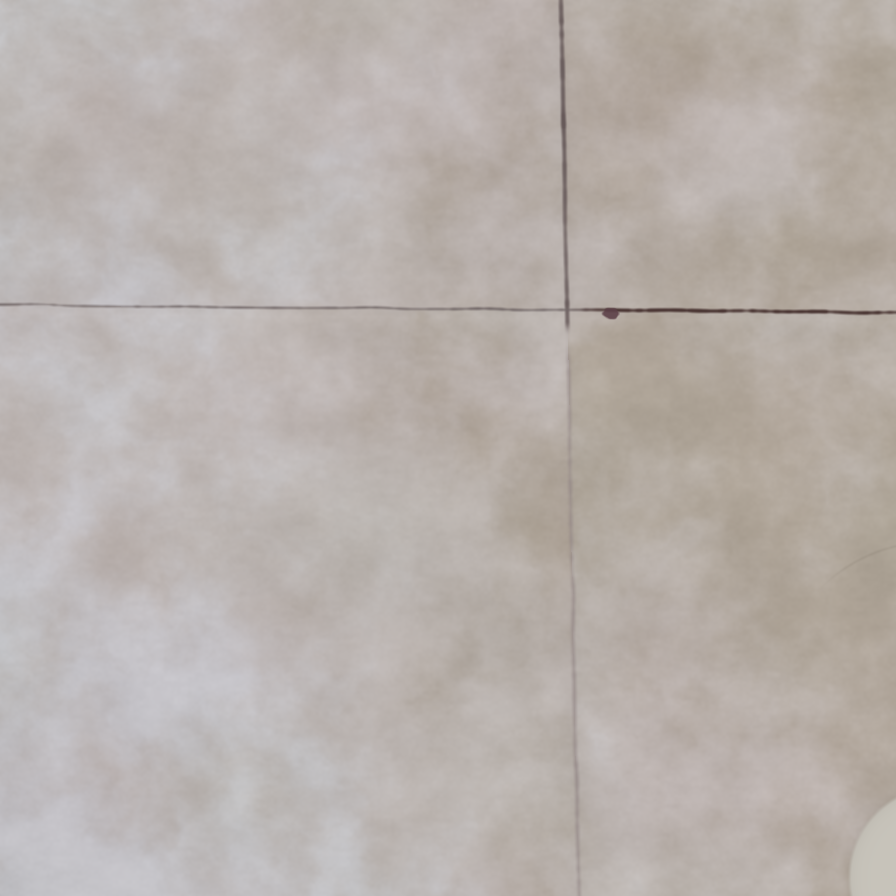
Write a WebGL 2 fragment shader that draws this texture.

```glsl
#version 300 es
precision highp float;
// Large mottled stone-look floor tiles meeting at thin, unevenly worn joints.
// A slightly skewed unit grid gives the seams; each tile seeds its own layered
// noise, tinted by a cool-to-warm light drift. A pale disc and specks sit on top.
uniform vec2 u_resolution;
out vec4 fragColor;

#define TILE_SIZE 1.0
#define CROSSING vec2(0.646, 0.660)
#define SKEW vec2(0.020, 0.009)
#define JOINT_HALF_WIDTH 0.0016
#define JOINT_WOBBLE 0.0018
#define MOTTLE_SCALE 8.5
#define MOTTLE_TINT 0.80
#define MOTTLE_SHADE 0.12
#define GRAIN 0.020
#define COOL vec3(0.758, 0.757, 0.774)
#define NEUTRAL vec3(0.733, 0.704, 0.689)
#define WARM vec3(0.686, 0.644, 0.594)

// Integer hash of a lattice point, 0..1
float hash(vec2 cell) {
    uvec2 k = uvec2(ivec2(cell)) * uvec2(1597u, 3813u);
    uint h = (k.x ^ (k.y << 7)) * 747796u + k.y * 28917u;
    h = (h ^ (h >> 15)) * 73471u;
    h = (h ^ (h >> 13)) * 91813u;
    h ^= h >> 16;
    return float(h & 65535u) / 65535.0;
}

float noise(vec2 p) {
    vec2 i = floor(p), f = fract(p);
    f = f * f * (3.0 - 2.0 * f);
    return mix(mix(hash(i), hash(i + vec2(1, 0)), f.x),
               mix(hash(i + vec2(0, 1)), hash(i + vec2(1, 1)), f.x), f.y);
}

float fbm(vec2 p) {
    float sum = 0.0, amp = 0.47;
    for (int i = 0; i < 5; i++) {
        sum += amp * noise(p);
        p = mat2(1.6, 1.2, -1.2, 1.6) * p + 17.3;
        amp *= 0.56;
    }
    return sum;
}

// Coverage of a shape from its signed distance
float cover(float d, float soft) {
    return 1.0 - smoothstep(-soft, soft, d);
}

// Stone surface: light drift across the floor, clouds and fine streaks per tile
vec3 stone(vec2 p, vec2 tile) {
    vec2 q = p * MOTTLE_SCALE + 31.0 * tile + 60.0;
    vec2 warp = vec2(fbm(q + 9.0), fbm(q + 43.0)) - 0.5;
    float cloud = fbm(q + 0.8 * warp) - 0.5;
    float patches = fbm(q * 2.3 + 80.0) - 0.5;
    float drift = -0.10 + 0.98 * p.x + 0.40 * p.y - 0.48 * p.x * p.y;
    // Warmer band just below the horizontal joint
    drift += 0.16 * smoothstep(0.25, 0.55, p.y) * (1.0 - smoothstep(0.58, 0.68, p.y));
    float warmth = clamp(drift + MOTTLE_TINT * (cloud + 0.4 * patches), 0.0, 1.0);
    vec3 color = mix(COOL, NEUTRAL, smoothstep(-0.05, 0.5, warmth));
    color = mix(color, WARM, smoothstep(0.42, 1.05, warmth));
    color -= MOTTLE_SHADE * (0.35 * cloud + 0.6 * patches);
    // Very faint pink and green casts
    color += vec3(0.5, -0.5, 0.1) * 0.014 * (noise(q * 0.8 + 5.0) - 0.5);
    float streak = noise(p * vec2(90.0, 190.0)) - 0.5;
    return color + GRAIN * (0.6 * streak + 0.4 * (noise(p * 260.0) - 0.5));
}

void main() {
    vec2 p = gl_FragCoord.xy / u_resolution;
    float px = 1.0 / min(u_resolution.x, u_resolution.y);
    float soft = max(px, 0.0019);

    // Skewed, gently wandering grid
    vec2 wander = vec2(noise(vec2(p.y * 24.0, 3.0)), noise(vec2(p.x * 24.0, 8.0))) - 0.5;
    vec2 g = (p - CROSSING + SKEW * p.yx + JOINT_WOBBLE * wander) / TILE_SIZE;
    vec2 tile = floor(g);
    vec2 seam = abs(fract(g + 0.5) - 0.5) * TILE_SIZE;
    vec3 color = stone(p, tile);

    // Joint wear: dark above and to the right, faded below and to the left
    float upper = smoothstep(-0.030, -0.012, g.y);
    float right = smoothstep(-0.005, 0.040, g.x);
    float gap = 1.0 - smoothstep(-0.065, -0.035, g.y);
    vec2 wear = vec2(noise(vec2(p.y * 30.0, 21.0)), noise(vec2(p.x * 30.0, 34.0)));
    vec2 beads = vec2(noise(vec2(p.y * 130.0, 51.0)), noise(vec2(p.x * 150.0, 64.0)));
    vec2 worn = 0.60 + 0.40 * wear + 0.30 * beads;
    float strengthV = mix(0.12 + 0.48 * gap, 0.85, upper) * worn.x;
    float strengthH = mix(0.72, 0.98, right) * worn.y;
    vec3 inkV = mix(vec3(0.57, 0.52, 0.52), vec3(0.40, 0.35, 0.35), upper);
    vec3 inkH = mix(vec3(0.44, 0.40, 0.40), vec3(0.29, 0.21, 0.20), right);
    vec2 halfWidth = vec2(mix(1.1, 1.35, upper), mix(0.8, 1.15, right));
    halfWidth *= JOINT_HALF_WIDTH * (0.75 + 0.5 * wear.yx * beads + 0.25 * wear);
    float softV = soft * mix(1.5, 1.1, upper);

    // Soft shading beside the joints, then the joints
    color -= 0.026 * exp(-seam.x / 0.006) * strengthV;
    color += 0.014 * exp(-abs(g.y + 0.010) / 0.007);
    color = mix(color, inkV, clamp(strengthV, 0.0, 1.0) * cover(seam.x - halfWidth.x, softV));
    color = mix(color, inkH, clamp(strengthH, 0.0, 1.0) * cover(seam.y - halfWidth.y, soft));

    // Pale scuffed patch beside the crossing
    vec2 scuffed = (p - vec2(0.705, 0.600)) / vec2(0.075, 0.055);
    color += vec3(0.020, 0.018, 0.022) * exp(-dot(scuffed, scuffed));

    // Dark chip hanging below the joint
    vec2 chip = (p - vec2(0.682, 0.650)) * vec2(0.8, 1.15);
    float chipEdge = 0.0068 + 0.003 * (noise(p * 220.0) - 0.5);
    color = mix(color, vec3(0.36, 0.25, 0.28), 0.9 * cover(length(chip) - chipEdge, soft));

    // Faint curved scuff
    float scuff = abs(length(p - vec2(1.04, 0.22)) - 0.175);
    float scuffSpan = smoothstep(0.90, 0.95, p.x) * smoothstep(0.32, 0.36, p.y);
    color -= 0.035 * scuffSpan * cover(scuff - 0.0012, soft);

    // Pale disc entering at the corner, with a shaded rim
    float disc = length(p - vec2(1.050, 0.020)) - 0.102;
    color -= 0.03 * exp(-max(disc, 0.0) / 0.006);
    vec3 discColor = vec3(0.780, 0.765, 0.730) - 0.03 * exp(min(disc, 0.0) / 0.008);
    color = mix(color, discColor, cover(disc, 1.5 * soft));

    fragColor = vec4(clamp(color, 0.0, 1.0), 1.0);
}
```
